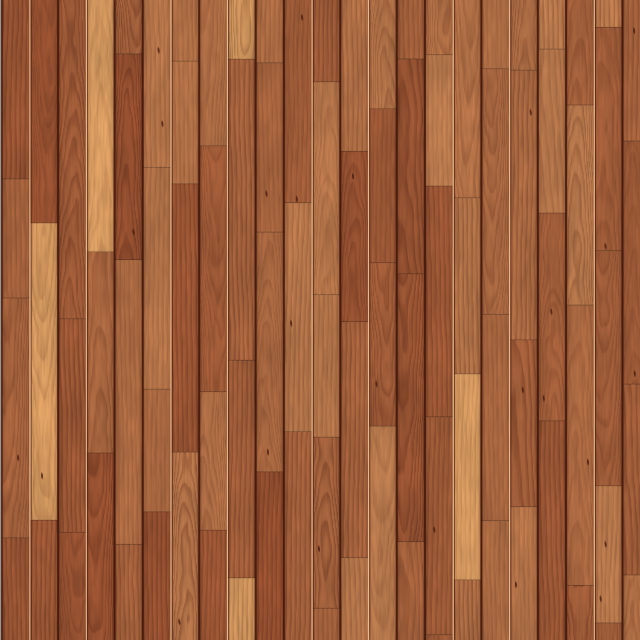
This texture is drawn by a Shadertoy shader. Its source:

```glsl
// Cherry wood wall of narrow upright boards, butt-jointed at random heights.
// Each board hashes its own tone and grain (straight or arched growth rings);
// dark grooves and thin bright edges alternate between the columns.

#define COLUMNS 22.68        // boards across the canvas
#define LEFT_MARGIN 0.0026   // pale strip before the first board
#define BOARD_LENGTH 0.32    // mean board length
#define GROOVE_WIDTH 0.0015  // half width of a dark groove
#define EDGE_WIDTH 0.0009    // half width of a bright edge
#define RING_DEPTH 0.17      // darkness of the growth rings
#define FIBRE_DEPTH 0.10     // contrast of the fine fibres
#define PALE_SHARE 0.05      // share of pale sapwood boards
#define KNOT_SHARE 0.10      // chance of a dark fleck per cell

const vec3 RED_WOOD = vec3(0.585, 0.315, 0.190);
const vec3 TAN_WOOD = vec3(0.725, 0.480, 0.305);
const vec3 PALE_WOOD = vec3(0.830, 0.600, 0.375);
const vec3 GROOVE = vec3(0.270, 0.095, 0.045);
const vec3 BRIGHT_EDGE = vec3(0.960, 0.770, 0.590);
const vec3 MARGIN = vec3(0.620, 0.580, 0.560);

float hash(vec2 p) {
    vec3 q = fract(p.xyx * 0.1031);
    q += dot(q, q.yzx + 33.33);
    return fract((q.x + q.y) * q.z);
}

float noise(vec2 p) {
    vec2 i = floor(p), f = fract(p);
    f = f * f * (3.0 - 2.0 * f);
    return mix(mix(hash(i), hash(i + vec2(1, 0)), f.x),
               mix(hash(i + vec2(0, 1)), hash(i + vec2(1, 1)), f.x), f.y);
}

float fbm(vec2 p) {
    float sum = 0.0, amp = 0.55;
    for (int i = 0; i < 3; i++) {
        sum += amp * noise(p);
        p = p * 2.1 + 7.3;
        amp *= 0.45;
    }
    return sum;
}

// Soft band of given half width around zero
float band(float d, float halfWidth, float blur) {
    return 1.0 - smoothstep(halfWidth - blur, halfWidth + blur, abs(d));
}

// Ring phase of a board: u runs across it, y along it
float ringPhase(float u, float y, vec2 board) {
    float arched = smoothstep(0.35, 0.70, hash(board + 41.0));
    float heading = hash(board + 53.0) < 0.5 ? -1.0 : 1.0;
    float centre = u - mix(0.25, 0.75, hash(board + 67.0));
    float straight = 6.0 * u + 2.0 * heading * y;
    float arch = 13.0 * centre * centre + 15.0 * heading * y;
    float warp = fbm(vec2(u * 1.3, y * 9.0) + 31.0 * hash(board + 79.0));
    return mix(straight, arch, arched) + (0.9 + 3.2 * arched) * warp;
}

vec3 boardColor(vec2 uv, float u, vec2 board) {
    // Tone of the board, with slow mottling along it
    float tone = hash(board + 11.0) + 0.35 * (uv.x - 0.5);
    vec3 wood = mix(RED_WOOD, TAN_WOOD, clamp(tone, 0.0, 1.0));
    if (hash(board + 23.0) < PALE_SHARE) wood = PALE_WOOD;
    float mottle = fbm(vec2(u * 1.6, uv.y * 11.0) + 9.0 * board);
    wood *= 0.91 + 0.20 * mottle;

    // Growth rings: slow darkening, then a quick return
    float t = fract(ringPhase(u, uv.y, board));
    float ring = smoothstep(0.25, 0.85, t) * (1.0 - smoothstep(0.85, 1.0, t));
    float strength = mix(0.45, 1.1, hash(board + 97.0));
    wood *= 1.0 - RING_DEPTH * strength * ring * vec3(0.75, 1.0, 1.1);

    // Fine upright fibres
    float fibre = noise(vec2(uv.x * 420.0, uv.y * 45.0) + board);
    wood *= 1.0 + FIBRE_DEPTH * (fibre - 0.5);

    // Scattered dark flecks
    vec2 cell = vec2(board.x, floor(uv.y * 9.0));
    vec2 at = vec2(mix(0.2, 0.8, hash(cell + 5.0)), mix(0.2, 0.8, hash(cell + 7.0)));
    vec2 d = vec2(u, fract(uv.y * 9.0)) - at;
    d.x += 0.25 * d.y;
    float fleck = 1.0 - smoothstep(0.3, 1.0, length(d / vec2(0.055, 0.065)));
    fleck *= step(hash(cell + 3.0), KNOT_SHARE);
    return mix(wood, GROOVE, 0.75 * fleck);
}

void mainImage(out vec4 fragColor, in vec2 fragCoord) {
    vec2 uv = fragCoord / iResolution.xy;
    vec2 blur = 0.7 / iResolution.xy;

    // Column and board; every lattice cell holds one jittered joint
    float x = (uv.x - LEFT_MARGIN) * COLUMNS;
    float column = floor(x);
    float stretch = BOARD_LENGTH * mix(0.85, 1.15, hash(vec2(column, 2.0)));
    float y = uv.y / stretch + 5.0 * hash(vec2(column, 17.0));
    float joint = mix(0.25, 0.75, hash(vec2(column, floor(y) + 29.0)));
    float toJoint = fract(y) - joint;
    vec2 board = vec2(column, floor(y) + step(0.0, toJoint));
    vec3 color = boardColor(uv, x - column, board);
    color *= 1.0 - 0.22 * band(toJoint * stretch, 0.0008, blur.y);

    // Seams: bright after columns 1 and 3 of each group of five
    float seam = floor(x + 0.5);
    float d = (x - seam) / COLUMNS;
    float slot = mod(seam, 5.0);
    bool bright = slot == 1.0 || slot == 3.0;
    float shade = exp(-abs(d) / 0.0022);
    color *= 1.0 - (bright ? 0.20 : 0.48) * shade * vec3(0.85, 1.0, 1.05);
    if (bright) {
        color = mix(color, GROOVE, 0.65 * band(d - 0.0019, 0.0009, blur.x));
        color = mix(color, BRIGHT_EDGE, 0.92 * band(d, EDGE_WIDTH, blur.x));
    } else {
        color = mix(color, GROOVE, 0.85 * band(d, GROOVE_WIDTH, blur.x));
    }

    // Pale strip on the left border
    float margin = 1.0 - smoothstep(-blur.x, blur.x, uv.x - LEFT_MARGIN * 0.7);
    fragColor = vec4(mix(color, MARGIN, margin), 1.0);
}
```
